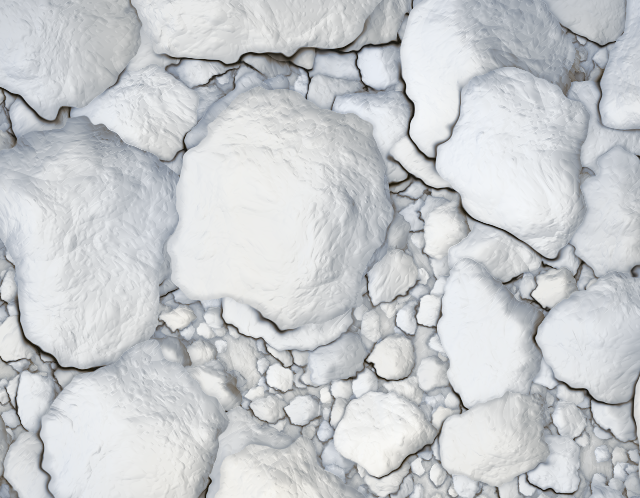
Write a WebGL 1 fragment shader that draws this texture.

```glsl
precision highp float;
uniform vec2 u_resolution;

// Ramp from deep gaps to lit chalk
const vec3 PIT = vec3(0.11, 0.10, 0.07);
const vec3 EARTH = vec3(0.40, 0.38, 0.36);
const vec3 SLATE = vec3(0.55, 0.58, 0.62);
const vec3 ASH = vec3(0.67, 0.69, 0.71);
const vec3 CHALK = vec3(0.79, 0.80, 0.81);
const vec3 WHITE = vec3(0.91, 0.915, 0.915);
const vec3 WARM_TINT = vec3(0.028, 0.006, -0.034);

const vec3 LIGHT = vec3(-0.25, -0.08, 0.965);
const vec2 SHADOW_SIDE = vec2(-0.45, -0.89);
const float SMALLEST_CELL = 0.036;
const float CELL_GROWTH = 1.82;
const float BUMP_DEPTH = 0.033;
const float BUMP_STEP = 0.0016;
const float CREASE_DARKNESS = 0.96;
const float HALO_DARKNESS = 0.13;
const float EDGE_SHARPNESS = 22.0;
const float FACET_SHARPNESS = 13.0;
const float SIDE_ANGLE = 0.785398;

struct Surface {
  vec2 slope;
  float shade;
  vec2 seed;
};

vec2 hash2(vec2 p) {
  vec3 q = fract(p.xyx * vec3(0.1031, 0.1030, 0.0973));
  q += dot(q, q.yzx + 33.33);
  return fract((q.xx + q.yz) * q.zy);
}

vec2 noise2(vec2 p) {
  vec2 i = floor(p), f = fract(p);
  f = f * f * (3.0 - 2.0 * f);
  return mix(mix(hash2(i), hash2(i + vec2(1, 0)), f.x),
             mix(hash2(i + vec2(0, 1)), hash2(i + vec2(1, 1)), f.x), f.y);
}

// Grainy surface with soft creases
float roughness(vec2 p) {
  float sum = 0.0, amp = 0.5;
  p = p * 7.0 + 0.4 * noise2(p * 9.0);
  for (int i = 0; i < 5; i++) {
    float n = noise2(p).x;
    sum += amp * mix(n, abs(2.0 * n - 1.0), 0.4);
    p = mat2(1.68, 1.26, -1.26, 1.68) * p + 5.3;
    amp *= 0.48;
  }
  return sum;
}

// Paints one grid of faceted rocks over the surface below
void paintRocks(inout Surface s, vec2 p, float cell, float layer, float pixel) {
  vec2 g = p / cell + layer * 17.0;
  vec2 home = floor(g);
  vec2 warp = 0.1 * (noise2(g * 2.6) - 0.5) + 0.08 * (noise2(g * 7.0) - 0.5);
  warp += 0.03 * (noise2(g * 19.0) - 0.5);
  float patchy = noise2(p * 11.0 + layer).x;
  for (int j = 0; j < 3; j++) {
    for (int i = 0; i < 3; i++) {
      vec2 id = home + vec2(float(i) - 1.0, 1.0 - float(j));
      vec2 spot = hash2(id + layer * 31.0);
      vec2 trait = hash2(id + layer * 53.0 + 9.0);
      float height = (id.y + 0.2 + 0.6 * spot.y - layer * 17.0) * cell;
      float chance = mix(0.78 - 0.04 * layer * layer, 0.88, smoothstep(0.28, 0.66, height));
      float radius = mix(0.4, 0.62, trait.y);
      vec2 q = (g + warp - id - 0.2 - 0.6 * spot) / radius;
      float stretch = mix(0.87, 1.18, fract(trait.y * 7.0));
      q *= vec2(stretch, 1.0 / stretch);
      if (trait.x > chance || dot(q, q) > 2.25) continue;

      // Soft minimum of sloping sides gives outline and facets
      vec2 tilt = 0.75 * (hash2(id + 71.0) - 0.5);
      float capWeight = exp(-FACET_SHARPNESS * (0.27 + dot(tilt, q)));
      float edgeSum = 0.0, facetSum = capWeight;
      vec2 outward = vec2(0.0), slope = tilt * capWeight;
      for (int k = 0; k < 8; k++) {
        vec2 h = hash2(id * 3.0 + float(k) * vec2(11.0, 5.0) + layer);
        float angle = (float(k) + 0.8 * h.x) * SIDE_ANGLE;
        vec2 dir = vec2(cos(angle), sin(angle));
        float inside = mix(0.74, 1.12, h.y) - dot(q, dir);
        float steep = mix(0.2, 1.05, fract(h.x * 13.0 + h.y));
        float e = exp(-EDGE_SHARPNESS * inside);
        float f = exp(-FACET_SHARPNESS * steep * inside);
        edgeSum += e;
        outward += dir * e;
        facetSum += f;
        slope -= dir * steep * f;
      }
      float inside = -log(edgeSum) / EDGE_SHARPNESS;
      float size = radius * cell;
      float dist = inside * size;
      float cover = smoothstep(-pixel, pixel, dist);

      // Contact shadow on whatever lies beneath
      float gap = max(-dist, 0.0);
      float side = smoothstep(-0.5, 0.7, dot(outward / edgeSum, SHADOW_SIDE));
      float crease = exp(-pow(gap / (0.003 + 0.018 * size), 2.0));
      crease *= CREASE_DARKNESS * mix(0.15, 1.0, side) * smoothstep(0.2, 0.68, patchy);
      crease *= mix(0.4, 1.0, smoothstep(0.012, 0.06, size));
      float halo = HALO_DARKNESS * exp(-gap / (0.004 + 0.08 * size));
      float rim = mix(0.88, 1.0, smoothstep(0.0, 0.1, inside));
      rim *= mix(0.94, 1.06, fract(trait.x * 9.0));
      s.shade = mix(s.shade * (1.0 - crease) * (1.0 - halo), rim, cover);
      s.slope = mix(s.slope, slope / facetSum, cover);
      if (cover > 0.5) s.seed = spot * 40.0;
    }
  }
}

vec3 toneColor(float t) {
  vec3 c = mix(PIT, EARTH, clamp((t - 0.13) / 0.25, 0.0, 1.0));
  c = mix(c, SLATE, clamp((t - 0.38) / 0.20, 0.0, 1.0));
  c = mix(c, ASH, clamp((t - 0.58) / 0.11, 0.0, 1.0));
  c = mix(c, CHALK, clamp((t - 0.69) / 0.11, 0.0, 1.0));
  c = mix(c, WHITE, clamp((t - 0.80) / 0.10, 0.0, 1.0));
  return c + 0.5 * max(t - 0.91, 0.0);
}

void main() {
  vec2 p = gl_FragCoord.xy / u_resolution.y;
  vec2 uv = gl_FragCoord.xy / u_resolution;
  float pixel = 0.9 / u_resolution.y;

  // Powder bed, then rubble up to boulders
  Surface s = Surface(vec2(0.0), 0.92, vec2(3.0));
  float cell = SMALLEST_CELL;
  for (int layer = 0; layer < 5; layer++) {
    paintRocks(s, p, cell, float(layer), pixel);
    cell *= CELL_GROWTH;
  }

  // Bumps and lighting
  vec2 m = p + s.seed;
  float base = roughness(m);
  vec2 bump = vec2(roughness(m + vec2(BUMP_STEP, 0.0)),
                   roughness(m + vec2(0.0, BUMP_STEP))) - base;
  vec2 slope = s.slope + bump * BUMP_DEPTH / BUMP_STEP;
  float lit = dot(normalize(vec3(-slope, 1.0)), LIGHT);
  float falloff = 1.0 - 0.17 * smoothstep(0.35, 0.85, length(uv - vec2(0.48, 0.42)));
  float tone = (lit * 0.97 + 0.08 * (base - 0.45)) * s.shade * falloff;

  float warmth = noise2(m * 4.0).y - 0.4 - 0.5 * slope.x - 0.3 * uv.y;
  vec3 color = toneColor(tone) + WARM_TINT * clamp(warmth, -0.7, 0.9);
  gl_FragColor = vec4(clamp(color, 0.0, 1.0), 1.0);
}
```
